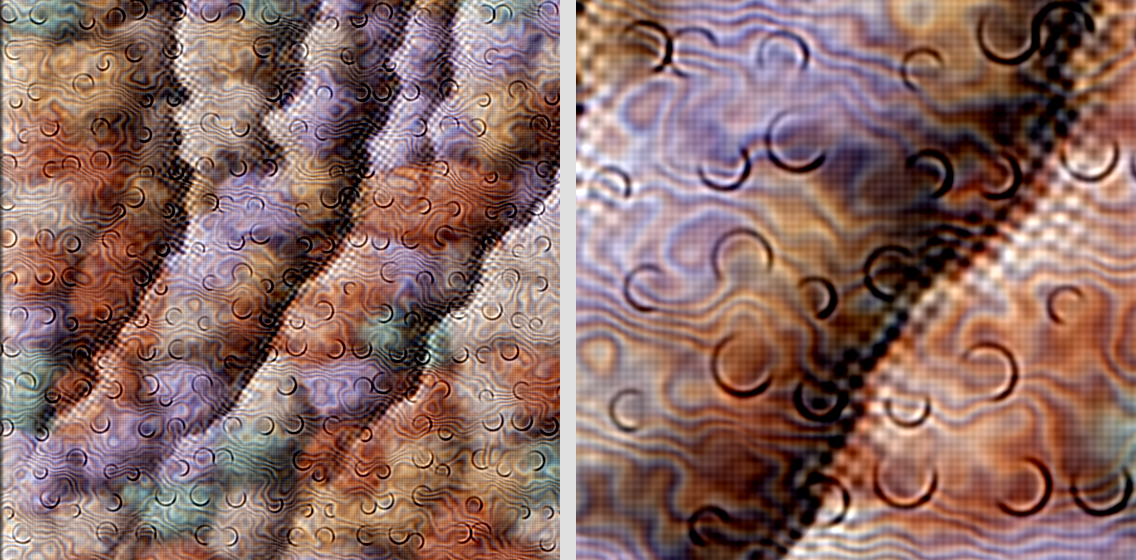
Left: the whole. Right: its middle third, enlarged.
Reproduce this pattern procedurally as a three.js fragment shader.

```glsl
// Embossed iridescent scales: slanted folds, soft colour patches and rows of small rings.
varying vec2 vUv;

const vec3 CREAM = vec3(0.92, 0.89, 0.87);
const vec3 LAVENDER = vec3(0.60, 0.51, 0.65);
const vec3 RUST = vec3(0.60, 0.30, 0.20);
const vec3 TAN = vec3(0.69, 0.52, 0.37);
const vec3 TEAL = vec3(0.48, 0.56, 0.53);
const vec3 STONE = vec3(0.68, 0.59, 0.55);
const vec2 RING_GRID = vec2(18.0, 15.0);
const vec2 PATCH_GRID = vec2(7.5, 8.5);

vec2 hash2(vec2 p) {
  vec2 q = vec2(dot(p, vec2(127.1, 311.7)), dot(p, vec2(269.5, 183.3)));
  return fract(sin(q) * 43758.5);
}

float gradientNoise(vec2 p) {
  vec2 i = floor(p), f = fract(p);
  vec2 u = f * f * f * (f * (f * 6.0 - 15.0) + 10.0);
  vec2 e = vec2(0.0, 1.0);
  float a = dot(hash2(i) * 2.0 - 1.0, f);
  float b = dot(hash2(i + e.yx) * 2.0 - 1.0, f - e.yx);
  float c = dot(hash2(i + e.xy) * 2.0 - 1.0, f - e.xy);
  float d = dot(hash2(i + e.yy) * 2.0 - 1.0, f - e.yy);
  return mix(mix(a, b, u.x), mix(c, d, u.x), u.y);
}

float bell(float x, float width) {
  return exp(-x * x / (width * width));
}

// x: dark slope left and bright slope right of a crease, y: closeness to it
vec2 crease(float d, float strength) {
  float dark = -0.68 * exp(min(d, 0.0) / 0.06);
  float light = 0.52 * exp(-max(d, 0.0) / 0.08);
  return vec2(mix(dark, light, smoothstep(-0.012, 0.012, d)), bell(d, 0.032)) * strength;
}

// Three long slanted folds, and two short ones near the top
vec2 folds(vec2 p) {
  float wobble = 0.07 * gradientNoise(p * 8.0) + 0.03 * gradientNoise(p * 21.0);
  vec2 sum = vec2(0.0);
  float lower = mix(0.3, 1.0, smoothstep(0.12, 0.36, p.y));
  for (int k = 0; k < 3; k++) {
    float n = float(k);
    float x = 0.27 + 0.285 * n + 0.74 * (p.y - 0.48);
    x -= (0.74 - 0.30 * n) * max(p.y - 0.55, 0.0);
    sum += crease(p.x - x + wobble, lower);
  }
  float upper = smoothstep(0.58, 0.76, p.y);
  for (int k = 0; k < 2; k++) {
    float x = 0.49 + 0.28 * float(k) + 0.26 * (p.y - 0.74);
    sum += crease(p.x - x + wobble, 0.8 * upper);
  }
  return sum;
}

vec3 patchColour(float pick) {
  vec3 c = mix(LAVENDER, RUST, step(0.22, pick));
  c = mix(c, TAN, step(0.48, pick));
  c = mix(c, TEAL, step(0.68, pick));
  return mix(c, STONE, step(0.82, pick));
}

// Blended coloured bulges; alpha holds their shading
vec4 patches(vec2 p) {
  vec2 q = p * PATCH_GRID, cell = floor(q);
  vec4 sum = vec4(0.0);
  float total = 0.0;
  for (int j = -1; j <= 1; j++) {
    for (int i = -1; i <= 1; i++) {
      vec2 id = cell + vec2(float(i), float(j));
      vec2 r = q - id - 0.15 - 0.7 * hash2(id);
      float w = exp(-9.0 * dot(r, r));
      float bulge = 0.08 - 0.40 * r.x + 0.22 * r.y - 0.55 * dot(r, r);
      sum += w * vec4(patchColour(hash2(id + 37.0).x), bulge);
      total += w;
    }
  }
  return sum / total;
}

// One raised ring, partly open, lit from the upper left
float ringRelief(vec2 r, float radius, float turn) {
  float d = length(r);
  vec2 n = r / max(d, 0.0001);
  float arc = smoothstep(-0.85, 0.1, dot(n, vec2(cos(turn), sin(turn))));
  float lit = 0.7 + 0.3 * dot(n, vec2(0.7, -0.7));
  float rim = 0.32 * bell(d - radius + 0.0040, 0.0021) - 0.55 * bell(d - radius, 0.0021);
  rim += 0.18 * bell(d - radius - 0.0042, 0.0022);
  return rim * arc * lit - 0.06 * smoothstep(radius, radius * 0.6, d);
}

float rings(vec2 p) {
  vec2 cell = floor(p * RING_GRID);
  float sum = 0.0;
  for (int j = -1; j <= 1; j++) {
    for (int i = -1; i <= 1; i++) {
      vec2 id = cell + vec2(float(i), float(j));
      vec2 h = hash2(id + 11.0), g = hash2(id + 71.0);
      vec2 centre = (id + 0.5 + (h - 0.5) * vec2(0.7, 0.5)) / RING_GRID;
      sum += step(g.x, 0.85) * ringRelief(p - centre, mix(0.010, 0.018, h.y), 6.283 * g.y);
    }
  }
  return sum;
}

// Broken wavy streaks with colour fringes, speckle and weave
vec3 grain(vec2 p) {
  float level = gradientNoise(p * vec2(13.0, 17.0)) + 0.3 * gradientNoise(p * 38.0);
  float phase = 30.0 * level + 300.0 * (p.y + 0.25 * p.x);
  float strength = 0.09 + 0.16 * gradientNoise(p * 24.0 + 9.0);
  vec3 lines = sin(phase + vec3(0.0, 0.6, 1.3));
  float speckle = gradientNoise(p * vec2(95.0, 120.0) + 3.0 * level);
  float weave = sin(700.0 * (p.x + p.y)) * sin(700.0 * (p.x - p.y));
  return strength * lines + 0.20 * speckle + 0.04 * weave;
}

void main() {
  vec2 p = vUv;
  vec2 warp = vec2(gradientNoise(p * 11.0), gradientNoise(p * 11.0 + 40.0));
  vec4 patchMix = patches(p + 0.04 * warp);
  vec2 fold = folds(p);

  // Broad light: folds, bulges and the pale left margin
  float shade = fold.x + patchMix.a + 0.55 * exp(-p.x / 0.07) - 0.03;
  float row = fract(p.y * RING_GRID.y + 1.2 * gradientNoise(p * vec2(9.0, 5.0)));
  shade += 0.06 * sin(6.283 * row);
  vec3 colour = patchMix.rgb * exp(min(shade, 0.0) * vec3(2.0, 2.5, 2.5));
  colour = mix(colour, CREAM, clamp(shade * 1.25, 0.0, 0.9));

  // Fine relief: rings, grain, and checked ripples along creases
  float ripple = sin(365.0 * p.x + 60.0 * p.y) * sin(365.0 * p.y - 60.0 * p.x);
  colour += rings(p) + grain(p) + 0.28 * ripple * fold.y;
  colour *= mix(0.4, 1.0, smoothstep(0.0, 0.009, p.x));
  gl_FragColor = vec4(clamp(colour, 0.0, 1.0), 1.0);
}
```
